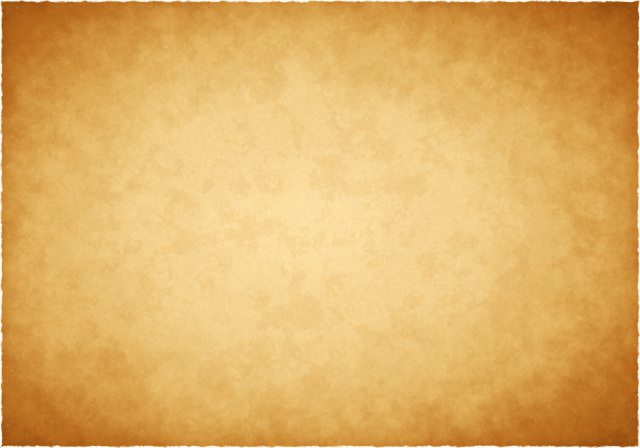
Give the GLSL for this texture, as a WebGL 2 fragment shader.

```glsl
#version 300 es
precision highp float;
// Aged parchment sheet: pale warm centre, leafy stains, burnt corners and a ragged rim.

uniform vec2 u_resolution;
out vec4 outColor;

// Tones from the centre of the sheet to its corners
const vec3 CREAM  = vec3(0.980, 0.865, 0.625);
const vec3 STRAW  = vec3(0.950, 0.812, 0.545);
const vec3 HONEY  = vec3(0.890, 0.710, 0.390);
const vec3 AMBER  = vec3(0.820, 0.580, 0.240);
const vec3 RUST   = vec3(0.730, 0.430, 0.125);
const vec3 UMBER  = vec3(0.600, 0.310, 0.060);
const vec3 BACKING = vec3(0.990, 0.975, 0.920);
const vec3 STAIN  = vec3(0.970, 0.925, 0.830);
const vec3 FLECK  = vec3(1.000, 0.900, 0.680);

// Layout, in fractions of the canvas
const vec2  GLOW_CENTRE = vec2(0.480, 0.500);
const float RIM_MARGIN  = 0.0010;
const float RIM_RAGGED  = 0.0055;
const float RIM_SCALE   = 95.0;
const float BURN_WIDTH  = 0.022;
const float BURN_DEPTH  = 0.11;

// Strength of the stains and grain
const float CLOUD_AMOUNT  = 0.22;
const float MOTTLE_AMOUNT = 0.22;
const float STAIN_AMOUNT  = 0.50;
const float GRAIN_AMOUNT  = 0.026;
const float FLECK_CELLS   = 90.0;
const float FLECK_CHANCE  = 0.10;
const float FLECK_AMOUNT  = 0.10;

float hash(vec2 p) {
  vec3 q = fract(vec3(p.xyx) * 0.1031);
  q += dot(q, q.yzx + 33.33);
  return fract((q.x + q.y) * q.z);
}

float valueNoise(vec2 p) {
  vec2 cell = floor(p);
  vec2 f = fract(p);
  f = f * f * (3.0 - 2.0 * f);
  float low  = mix(hash(cell), hash(cell + vec2(1.0, 0.0)), f.x);
  float high = mix(hash(cell + vec2(0.0, 1.0)), hash(cell + vec2(1.0)), f.x);
  return mix(low, high, f.y);
}

// Rough layered noise; a high gain keeps the small octaves strong
float fbm(vec2 p, float gain) {
  const mat2 TURN = mat2(0.8, 0.6, -0.6, 0.8);
  float sum = 0.0;
  float total = 0.0;
  float weight = 1.0;
  for (int i = 0; i < 5; i++) {
    sum += weight * valueNoise(p);
    total += weight;
    p = TURN * p * 2.03 + 17.3;
    weight *= gain;
  }
  return sum / total;
}

// Tone ramp by age: 0 at the glow, about 1 at the sides, 1.4 in the corners
vec3 parchmentTone(float age) {
  vec3 tone = mix(CREAM, STRAW, smoothstep(0.0, 0.50, age));
  tone = mix(tone, HONEY, smoothstep(0.46, 0.88, age));
  tone = mix(tone, AMBER, smoothstep(0.80, 1.07, age));
  tone = mix(tone, RUST, smoothstep(1.00, 1.26, age));
  return mix(tone, UMBER, smoothstep(1.22, 1.52, age));
}

// Short slanted fibres, at most one per cell
float fibreFlecks(vec2 p) {
  vec2 grid = p * FLECK_CELLS;
  vec2 cell = floor(grid);
  float angle = 6.2832 * hash(cell + 41.0);
  vec2 along = vec2(cos(angle), sin(angle));
  vec2 offset = fract(grid) - 0.5;
  float reach = length(offset - along * clamp(dot(offset, along), -0.2, 0.2));
  return step(hash(cell + 7.0), FLECK_CHANCE) * (1.0 - smoothstep(0.04, 0.24, reach));
}

void main() {
  vec2 uv = gl_FragCoord.xy / u_resolution;
  vec2 p = gl_FragCoord.xy / u_resolution.y;
  vec2 sheet = vec2(u_resolution.x / u_resolution.y, 1.0);
  float pixel = 1.0 / u_resolution.y;

  // Distance inward from the ragged rim
  vec2 side = min(p, sheet - p);
  float ragged = valueNoise(p * RIM_SCALE) * 0.65 + valueNoise(p * RIM_SCALE * 2.3) * 0.35;
  float inside = min(side.x, side.y) - RIM_MARGIN - RIM_RAGGED * ragged;

  // Elliptical ageing, broken up by broad clouds and fine mottling
  float age = length((uv - GLOW_CENTRE) * 2.0);
  float cloud = fbm(p * 5.0 + 3.7, 0.62) - 0.5;
  float mottle = fbm(p * 34.0 + 8.1, 0.70) - 0.5;
  age += CLOUD_AMOUNT * cloud + MOTTLE_AMOUNT * mottle;
  age += BURN_DEPTH * exp(-max(inside, 0.0) / BURN_WIDTH);
  vec3 color = parchmentTone(max(age, 0.0));

  // Crisp leafy stains that gather in patches over the whole sheet
  float leaf = fbm(p * 24.0 + 51.0, 0.72);
  float patches = fbm(p * 6.0 + 23.0, 0.55);
  float stain = smoothstep(0.47, 0.60, leaf + 0.45 * (patches - 0.5));
  color *= mix(vec3(1.0), STAIN, STAIN_AMOUNT * (stain - 0.35));

  // Fine paper grain and pale fibres
  float grain = valueNoise(p * 170.0) + valueNoise(p * 310.0 + 11.0) - 1.0;
  color *= 1.0 + GRAIN_AMOUNT * grain;
  color = mix(color, FLECK, FLECK_AMOUNT * fibreFlecks(p));

  // Lay the sheet on its pale backing
  float cover = smoothstep(-pixel, pixel, inside);
  outColor = vec4(mix(BACKING, color, cover), 1.0);
}
```
